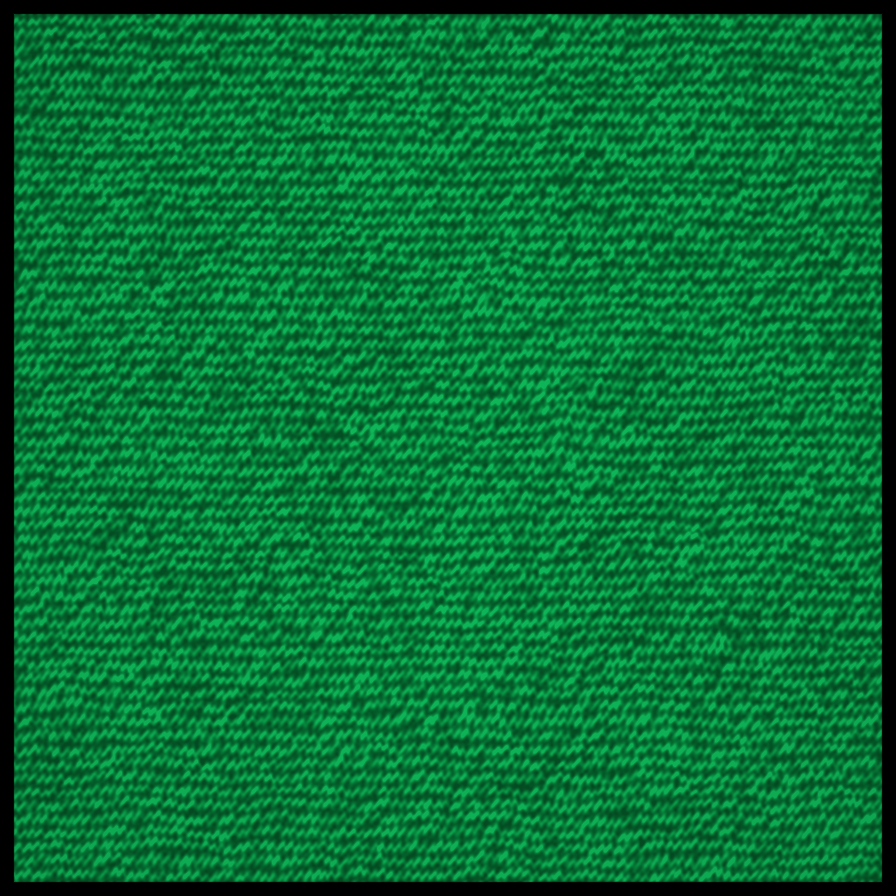
This texture is drawn by a three.js fragment shader. Its source:

```glsl
// Green knitted cloth inside a thin black frame.
// Level rows of short slanted stitches, joined by weaker links of opposite
// slant into a zigzag; the summed height picks a shade from gap to yarn.
varying vec2 vUv;

const vec2 STITCH_COUNT = vec2(106.0, 64.0);  // stitches across and up
const vec2 STITCH_SIZE = vec2(0.24, 0.26);    // spread in grid cells
const float STITCH_SLANT = 0.95;
const float LINK_SLANT = -0.6;
const float LINK_STRENGTH = 0.45;
const float MEAN_HEIGHT = 0.57;
const float RELIEF_CONTRAST = 0.98;
const float FRAME_WIDTH = 0.0157;

const vec3 GAP_GREEN = vec3(0.015, 0.295, 0.133);
const vec3 CLOTH_GREEN = vec3(0.02, 0.487, 0.219);
const vec3 YARN_GREEN = vec3(0.055, 0.69, 0.335);

float hash(vec2 p) {
  vec3 q = fract(vec3(p.xyx) * 0.1031);
  q += dot(q, q.yzx + 33.33);
  return fract((q.x + q.y) * q.z);
}

float valueNoise(vec2 p) {
  vec2 cell = floor(p);
  vec2 f = fract(p);
  f = f * f * (3.0 - 2.0 * f);
  float low = mix(hash(cell), hash(cell + vec2(1.0, 0.0)), f.x);
  float high = mix(hash(cell + vec2(0.0, 1.0)), hash(cell + vec2(1.0)), f.x);
  return mix(low, high, f.y);
}

// Lets the rows wander a little.
vec2 warpRows(vec2 p) {
  float broad = valueNoise(p * vec2(0.12, 0.2) + 17.0) - 0.5;
  float fine = valueNoise(p * vec2(0.45, 0.6) + 71.0) - 0.5;
  return p + vec2(0.4 * fine, 0.5 * broad + 0.4 * fine);
}

// Soft slanted grain around the origin, in grid cells.
float stitch(vec2 d, vec2 size, float slant) {
  d.x -= slant * d.y;
  d /= size;
  return exp(-0.5 * dot(d, d));
}

// Sum of all the stitches and links that reach point p.
float knitHeight(vec2 p) {
  float height = 0.0;
  float baseRow = floor(p.y);
  for (int j = -1; j <= 1; j++) {
    float row = baseRow + float(j);
    float stagger = 0.5 * mod(row, 2.0) + 0.35 * hash(vec2(row, 5.0));
    float baseColumn = floor(p.x - stagger);
    for (int i = -2; i <= 2; i++) {
      vec2 id = vec2(baseColumn + float(i), row);
      vec2 jitter = vec2(hash(id + 11.0), hash(id + 47.0)) - 0.5;
      vec2 center = id + vec2(0.5 + stagger, 0.5) + jitter * vec2(0.3, 0.3);
      float strength = mix(0.7, 1.3, hash(id + 83.0));
      float slant = STITCH_SLANT + 0.5 * (hash(id + 129.0) - 0.5);
      vec2 d = p - center;
      float link = stitch(d - vec2(0.5, 0.0), STITCH_SIZE, LINK_SLANT);
      height += strength * (stitch(d, STITCH_SIZE, slant) + LINK_STRENGTH * link);
    }
  }
  return height;
}

vec3 clothColor(float tone) {
  vec3 shade = mix(GAP_GREEN, CLOTH_GREEN, clamp(2.0 * tone, 0.0, 1.0));
  return mix(shade, YARN_GREEN, clamp(2.0 * tone - 1.0, 0.0, 1.0));
}

// 1 inside the frame, 0 on it.
float frameMask(vec2 uv, float width) {
  vec2 inset = min(uv, 1.0 - uv);
  return smoothstep(width - 0.001, width + 0.001, min(inset.x, inset.y));
}

void main() {
  // Knit relief with a little fuzz and broad unevenness
  float height = knitHeight(warpRows(vUv * STITCH_COUNT));
  float fuzz = valueNoise(vUv * 260.0) - 0.5;
  float patches = valueNoise(vUv * 14.0 + 3.0) - 0.5;
  float relief = RELIEF_CONTRAST * (height - MEAN_HEIGHT);
  float tone = 0.5 + relief + 0.22 * fuzz + 0.1 * patches;

  // Light falls off softly toward the corners
  vec2 fromCenter = vUv - 0.5;
  float light = 1.035 - 0.22 * dot(fromCenter, fromCenter);

  vec3 color = clothColor(clamp(tone, 0.0, 1.0)) * light;
  gl_FragColor = vec4(color * frameMask(vUv, FRAME_WIDTH), 1.0);
}
```
